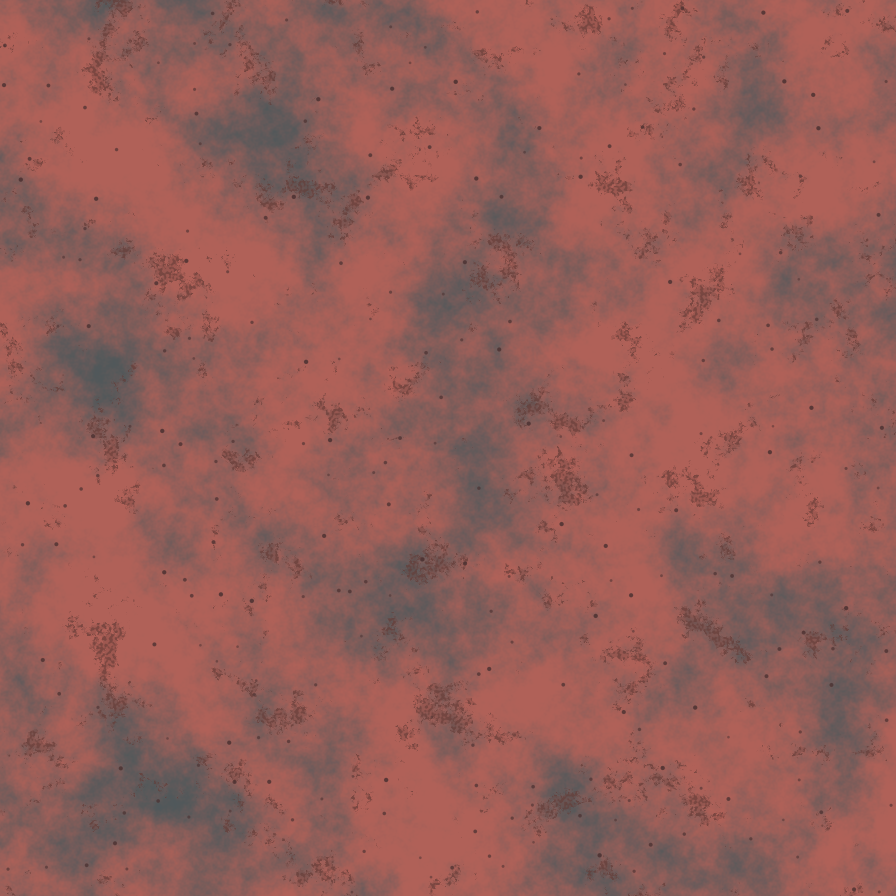
This texture is drawn by a WebGL 1 fragment shader. Its source:

```glsl
precision highp float;
// Weathered red plaster with blue-grey stains, grainy rust patches and tiny pits.

uniform vec2 u_resolution;

const vec3 PLASTER_RED = vec3(0.69, 0.38, 0.345);
const vec3 STAIN_GREY = vec3(0.315, 0.345, 0.355);
const vec3 RUST_BROWN = vec3(0.39, 0.23, 0.21);
const vec3 PIT_DARK = vec3(0.29, 0.19, 0.19);

vec2 hash2(vec2 p) {
  vec3 q = fract(vec3(p.xyx) * vec3(0.1031, 0.1030, 0.0973));
  q += dot(q, q.yzx + 33.33);
  return fract((q.xx + q.yz) * q.zy);
}

// Unit gradient of a lattice corner, projected on the offset from it.
float cornerSlope(vec2 corner, vec2 offset) {
  float angle = 6.28318 * hash2(corner).x;
  return dot(vec2(cos(angle), sin(angle)), offset);
}

float gradientNoise(vec2 p) {
  vec2 cell = floor(p);
  vec2 f = p - cell;
  vec2 fade = f * f * f * (f * (f * 6.0 - 15.0) + 10.0);
  vec2 e = vec2(1.0, 0.0);
  float low = mix(cornerSlope(cell, f), cornerSlope(cell + e.xy, f - e.xy), fade.x);
  float high = mix(cornerSlope(cell + e.yx, f - e.yx), cornerSlope(cell + e.xx, f - e.xx), fade.x);
  return mix(low, high, fade.y);
}

// Octaves are rotated so that their lattices do not line up.
float fbm(vec2 p, float gain) {
  mat2 turn = mat2(0.8, 0.6, -0.6, 0.8);
  float sum = 0.0;
  float amplitude = 1.0;
  for (int i = 0; i < 7; i++) {
    sum += amplitude * gradientNoise(p);
    p = turn * p * 2.03 + 17.3;
    amplitude *= gain;
  }
  return sum;
}

// Soft clouds with wispy edges, mostly thin with a few dense cores.
float stainMask(vec2 uv) {
  return smoothstep(-0.54, 1.23, fbm(uv * 4.8 + 31.0, 0.71));
}

// Ragged islands, mottled by fine grain.
float rustMask(vec2 uv) {
  float island = smoothstep(0.45, 0.64, fbm(uv * 12.0 + 83.0, 0.76));
  float grain = smoothstep(-0.2, 0.25, gradientNoise(uv * 270.0 + 9.0));
  return island * mix(0.35, 1.0, grain);
}

// Round specks, at most one in each cell of a jittered grid.
float pitMask(vec2 uv, float cells, float share, float pixel) {
  vec2 cell = floor(uv * cells);
  vec2 chance = hash2(cell + 211.0);
  vec2 center = (cell + mix(vec2(0.1), vec2(0.9), hash2(cell + 57.0))) / cells;
  float radius = mix(0.0014, 0.0024, chance.y);
  float disc = 1.0 - smoothstep(radius - pixel * 0.7, radius + pixel * 0.7, distance(uv, center));
  return disc * step(chance.x, share) * mix(0.5, 0.85, chance.y);
}

void main() {
  float pixel = 1.0 / min(u_resolution.x, u_resolution.y);
  vec2 uv = gl_FragCoord.xy * pixel;

  vec3 color = mix(PLASTER_RED, STAIN_GREY, stainMask(uv));
  color = mix(color, RUST_BROWN, 0.68 * rustMask(uv));
  color = mix(color, PIT_DARK, pitMask(uv, 26.0, 0.34, pixel));

  gl_FragColor = vec4(color, 1.0);
}
```
